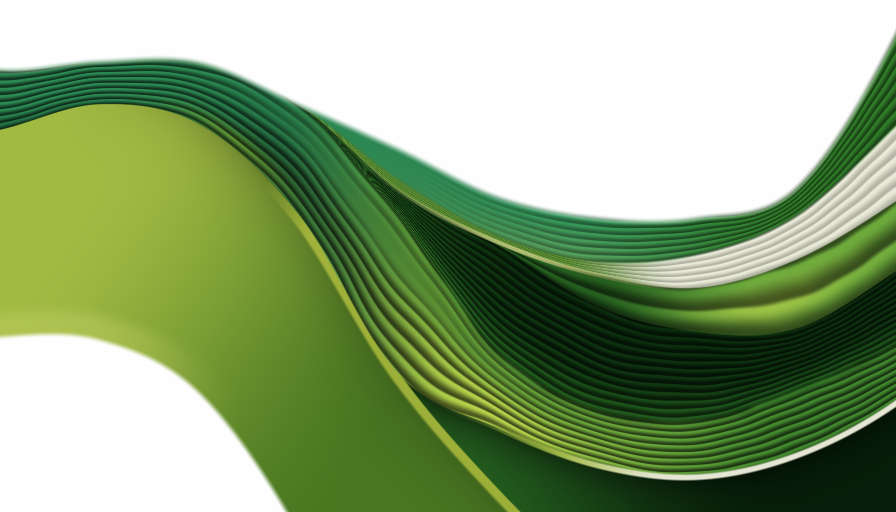
Write a WebGL 1 fragment shader that draws this background.

```glsl
precision highp float;
uniform vec2 u_resolution;

const vec3 PAPER = vec3(0.995);
const vec3 CREAM = vec3(0.90, 0.90, 0.83);
const vec3 LIME = vec3(0.63, 0.73, 0.26);
const vec3 LEAF = vec3(0.36, 0.57, 0.20);
const vec3 TEAL = vec3(0.15, 0.48, 0.29);
const vec3 FOREST = vec3(0.13, 0.34, 0.11);
const vec3 DEEP = vec3(0.025, 0.12, 0.035);

// Catmull-Rom weights for knots at distance d
vec4 weights(vec4 d) {
  d = abs(d);
  vec4 near = (1.5 * d - 2.5) * d * d + 1.0;
  vec4 far = ((2.5 - 0.5 * d) * d - 4.0) * d + 2.0;
  return mix(near, far, step(1.0, d)) * step(d, vec4(2.0));
}

// Height of a smooth curve through twelve evenly spaced knots
float spline(float x, vec4 a, vec4 b, vec4 c) {
  float t = x * 9.0 + 1.0;
  vec4 k = vec4(0.0, 1.0, 2.0, 3.0);
  return dot(a, weights(t - k)) + dot(b, weights(t - k - 4.0))
       + dot(c, weights(t - k - 8.0));
}

// Curve height in x, signed distance above the curve in y
vec2 contour(vec2 p, float aspect, vec4 a, vec4 b, vec4 c) {
  float h = spline(p.x, a, b, c);
  float slope = (spline(p.x + 0.004, a, b, c) - h) / (0.004 * aspect);
  return vec2(h, (p.y - h) / sqrt(1.0 + slope * slope));
}

float cover(float d, float softness) {
  return smoothstep(-softness, softness, d);
}

float bump(float x, float center, float width) {
  float d = (x - center) / width;
  return exp(-d * d);
}

// Stacked sheets: a slow rise in light, then a narrow shadow
float sheets(float s, float count) {
  float f = fract(s * count);
  return smoothstep(0.0, 0.75, f) * (1.0 - smoothstep(0.8, 1.0, f));
}

float waver(vec2 p) {
  return sin(p.x * 17.0 + p.y * 9.0) + 0.5 * sin(p.x * 39.0 - p.y * 21.0)
       + 0.25 * sin(p.x * 83.0 + p.y * 47.0);
}

float between(float y, float low, float high) {
  return clamp((y - low) / max(high - low, 0.01), 0.0, 1.0);
}

vec3 limeSheet(vec2 p, float fromTop, float fromBottom) {
  float fall = smoothstep(0.15, 0.95, p.x * 1.5 + (0.65 - p.y) * 0.6);
  vec3 c = mix(LIME, vec3(0.29, 0.47, 0.13), fall);
  c *= 1.0 - 0.22 * exp(-max(-fromTop, 0.0) * 18.0) * smoothstep(0.05, 0.3, p.x);
  float lip = 1.0 - smoothstep(0.025, 0.065, fromBottom);
  c = mix(c, vec3(0.73, 0.79, 0.36), 0.6 * lip * (1.0 - smoothstep(0.08, 0.28, p.x)));
  float rim = smoothstep(-0.022, -0.014, fromTop) * smoothstep(0.29, 0.35, p.x);
  return mix(c, vec3(0.68, 0.74, 0.24), rim * 0.85);
}

vec3 ribbon(vec2 p, float s, float w) {
  vec3 c = mix(TEAL, LEAF, smoothstep(0.3, 0.5, p.x));
  c = mix(c, LIME, bump(p.x, 0.54, 0.13) * (1.0 - smoothstep(0.25, 0.8, s)));
  c = mix(c, FOREST * 1.25, smoothstep(0.68, 0.9, p.x) * 0.7);
  c = mix(c, LEAF, bump(p.x, 0.27, 0.07) * bump(s, 0.1, 0.16));
  float strip = bump(s, 0.76, 0.17) * bump(p.x, 0.42, 0.16);
  float light = sheets(s + 0.022 * w, 8.0);
  float valley = bump(s, 0.3, 0.3) * bump(p.x, 0.34, 0.1);
  float shade = mix(0.42 + 0.72 * light, 0.95, strip) * (1.0 - 0.35 * valley);
  return c * shade * mix(0.8, 1.0, smoothstep(0.0, 0.4, s + p.x));
}

vec3 hollow(vec2 p, float s, float w) {
  vec3 c = mix(DEEP, FOREST, 0.5 * bump(p.x, 0.42, 0.1) + 0.55 * (1.0 - smoothstep(0.0, 0.45, s)));
  float line = sheets(s + 0.018 * w, 12.0);
  return c * (0.6 + 0.5 * line) + FOREST * 0.3 * line * line * (1.0 - 0.6 * s);
}

void main() {
  vec2 p = gl_FragCoord.xy / u_resolution;
  float aspect = u_resolution.x / u_resolution.y;
  float aa = 1.0 / u_resolution.y;
  float w = waver(p);

  // Main contours, which share their left ends
  vec4 crest = vec4(0.91, 0.863, 0.879, 0.877);
  vec4 under = vec4(0.71, 0.747, 0.797, 0.758);
  vec2 top = contour(p, aspect, crest, vec4(0.795, 0.708, 0.614, 0.573), vec4(0.573, 0.632, 0.932, 1.4));
  vec2 slope = contour(p, aspect, under, vec4(0.582, 0.274, 0.046, -0.14), vec4(-0.3, -0.4, -0.4, -0.4));
  vec2 arch = contour(p, aspect, vec4(0.31, 0.342, 0.336, 0.233), vec4(-0.04, -0.45, -0.9, -1.3), vec4(-1.5));
  vec2 hem = contour(p, aspect, under, vec4(0.582, 0.27, 0.164, 0.091), vec4(0.068, 0.11, 0.212, 0.38));
  vec2 inner = contour(p, aspect, crest, vec4(0.795, 0.578, 0.308, 0.196), vec4(0.178, 0.235, 0.326, 0.45));
  vec2 fold = contour(p, aspect, crest, vec4(0.795, 0.628, 0.527, 0.463), vec4(0.438, 0.493, 0.607, 0.75));
  vec2 band = contour(p, aspect, crest, vec4(0.795, 0.628, 0.52, 0.402), vec4(0.352, 0.358, 0.47, 0.61));
  vec2 pale = contour(p, aspect, crest, vec4(0.795, 0.65, 0.54, 0.489), vec4(0.502, 0.578, 0.753, 0.95));

  // Dark ground and lime sheet
  vec3 color = mix(FOREST * 1.1, DEEP, smoothstep(0.5, 0.88, p.x));
  color *= 1.0 - 0.5 * exp(-abs(hem.y) * 25.0);
  color = mix(color, limeSheet(p, slope.y, arch.y), cover(-slope.y, aa));

  // Long ribbon with its pale hem, then the hollow behind it
  color = mix(color, ribbon(p, between(p.y, hem.x, inner.x), w), cover(hem.y, aa));
  float hemLine = 1.0 - smoothstep(0.003, 0.008, abs(hem.y));
  color = mix(color, mix(LIME, CREAM, smoothstep(0.6, 0.75, p.x)), hemLine * smoothstep(0.48, 0.65, p.x));
  color = mix(color, hollow(p, between(p.y, inner.x, band.x), w), cover(inner.y, 0.012));

  // Bright band under the fold
  float s = between(p.y, band.x, fold.x);
  vec3 bright = mix(FOREST, LEAF * 1.05, smoothstep(0.66, 0.86, p.x));
  bright = mix(bright, LIME, 0.7 * bump(p.x, 0.86, 0.09) * bump(s, 0.45, 0.3));
  bright *= 0.5 + 0.6 * sheets(s + 0.03 * w, 2.0);
  color = mix(color, bright, cover(band.y, aa));

  // Pale pages and the green sheets above them
  s = between(p.y, fold.x, pale.x);
  vec3 pages = mix(LEAF, CREAM, smoothstep(0.62, 0.76, p.x));
  pages *= 0.78 + 0.24 * sheets(s + 0.025 * w, 5.0);
  color = mix(color, pages, cover(fold.y, aa));
  s = between(p.y, pale.x, top.x);
  vec3 sheet = mix(TEAL * 1.1, FOREST * 1.25, smoothstep(0.6, 0.9, p.x));
  sheet = mix(sheet, vec3(0.42, 0.6, 0.34), 0.6 * bump(p.x, 0.62, 0.14) * (1.0 - s));
  float ridge = sheets(s + 0.02 * w, 6.0);
  sheet *= mix(1.0, 0.6 + 0.55 * ridge, smoothstep(0.42, 0.75, p.x));
  color = mix(color, sheet, cover(pale.y, 0.004));
  float foldLine = 1.0 - smoothstep(0.002, 0.006, abs(fold.y));
  color = mix(color, vec3(0.78, 0.8, 0.5), foldLine * bump(p.x, 0.58, 0.12) * 0.85);

  // Open paper with soft outer edges
  color = mix(color, PAPER, cover(top.y, 0.009));
  color = mix(color, PAPER, cover(-arch.y, 0.007));
  gl_FragColor = vec4(color, 1.0);
}
```
